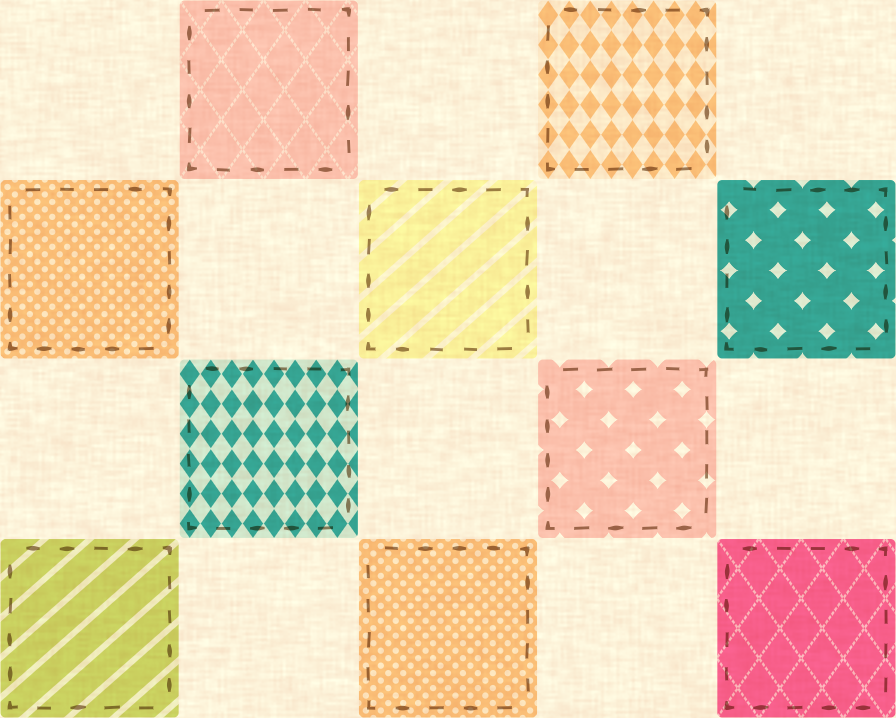
A WebGL 1 fragment shader for this pattern:

```glsl
precision highp float;
uniform vec2 u_resolution;

const vec2 GRID = vec2(5.0, 4.0);
const float CORNER = 0.03;
const float STITCH_INSET = 0.056;
const float STITCH_STEP = 0.19;
const float STITCH_HALF = 0.043;
const float STITCH_WIDTH = 0.008;
const vec2 HARLEQUIN = vec2(8.5, 6.0);
const vec2 LATTICE = vec2(4.25, 3.0);
const vec2 STAR_STEP = vec2(0.273, 0.338);
const float DOT_COUNT = 12.0;
const float STRIPE_COUNT = 4.5;

const vec3 CREAM = vec3(0.99, 0.95, 0.85);
const vec3 ORANGE = vec3(0.98, 0.74, 0.46);
const vec3 PINK = vec3(0.985, 0.75, 0.67);
const vec3 YELLOW = vec3(0.98, 0.94, 0.60);
const vec3 OLIVE = vec3(0.79, 0.81, 0.37);
const vec3 TEAL = vec3(0.21, 0.64, 0.57);
const vec3 MINT = vec3(0.82, 0.90, 0.79);
const vec3 HOT_PINK = vec3(0.97, 0.37, 0.54);
const vec3 THREAD = vec3(0.62, 0.52, 0.42);
const vec3 WEAVE_TINT = vec3(0.025, 0.09, 0.11);

float hash(vec2 p) {
  vec3 h = fract(p.xyx * 0.1031);
  h += dot(h, h.yzx + 33.33);
  return fract((h.x + h.y) * h.z);
}

float noise(vec2 p) {
  vec2 i = floor(p), f = fract(p);
  f *= f * (3.0 - 2.0 * f);
  return mix(mix(hash(i), hash(i + vec2(1, 0)), f.x),
             mix(hash(i + vec2(0, 1)), hash(i + vec2(1, 1)), f.x), f.y);
}

float fill(float d, float px) { return clamp(0.5 - d / px, 0.0, 1.0); }

// Distances to the printed motifs, in patch units
float harlequin(vec2 q) {
  vec2 a = abs(fract(q * HARLEQUIN) - 0.5);
  return (a.x + a.y - 0.48) / length(HARLEQUIN);
}

float lattice(vec2 q) {
  vec2 p = q * LATTICE;
  vec2 diagonals = vec2(p.x + p.y, p.x - p.y);
  vec2 line = abs(fract(diagonals + 0.5) - 0.5) / length(LATTICE);
  vec2 dash = (abs(fract(diagonals.yx * 7.0) - 0.5) - 0.34) / 36.0;
  vec2 d = max(line - 0.0065, dash);
  return min(d.x, d.y);
}

float dots(vec2 q) {
  vec2 p = q * DOT_COUNT;
  float d = min(length(fract(p) - 0.5), length(fract(p + 0.5) - 0.5));
  return (d - 0.21) / DOT_COUNT;
}

float stripes(vec2 q) {
  float s = (q.y - 0.88 * q.x) * STRIPE_COUNT;
  return (abs(fract(s) - 0.5) - 0.1) / (STRIPE_COUNT * 1.33);
}

float star(vec2 p) {
  vec2 a = abs((fract(p + 0.5) - 0.5) * STAR_STEP);
  return (a.x + a.y + 2.5 * sqrt(a.x * a.y) * 0.12 - 0.05) * 0.72;
}

float stars(vec2 q, float shift) {
  vec2 p = vec2(q.x - shift, 1.0 - q.y) / STAR_STEP;
  return min(star(p), star(p + 0.5));
}

// One row of hand-sewn dashes, some knotted in the middle
float stitchRow(vec2 q, float seed) {
  float along = q.x - STITCH_INSET;
  float n = clamp(floor(along / STITCH_STEP + 0.5), 0.0, 4.0);
  float r = hash(vec2(n, seed));
  float x = along - n * STITCH_STEP;
  float y = q.y - STITCH_INSET + (r - 0.5) * 0.006 + x * (r - 0.5) * 0.12;
  float knot = 0.004 + 0.009 * exp(-900.0 * x * x);
  float width = mix(STITCH_WIDTH, knot, step(0.5, hash(vec2(seed, n + 7.0))));
  float d = max(abs(y) - width, abs(x) - STITCH_HALF + 0.008 * r);
  return n < 0.5 ? max(d, -x - STITCH_WIDTH) : d;
}

float stitches(vec2 q, float seed) {
  vec2 o = 1.0 - q;
  return min(min(stitchRow(q, seed), stitchRow(q.yx, seed + 11.0)),
             min(stitchRow(o, seed + 23.0), stitchRow(o.yx, seed + 37.0)));
}

// Uneven threads in both directions with soft blotches
float weave(vec2 p) {
  float weft = noise(p * vec2(13.0, 62.0));
  float warp = noise(p * vec2(58.0, 11.0) + 40.0);
  float slub = noise(p * vec2(5.0, 24.0) + 80.0);
  return 0.4 * weft + 0.3 * warp + 0.2 * slub + 0.1 * noise(p * 75.0);
}

void main() {
  vec2 p = gl_FragCoord.xy / u_resolution * GRID;
  vec2 cell = floor(p), q = fract(p);
  float px = GRID.x / u_resolution.x;
  float row = GRID.y - 1.0 - cell.y;
  float id = floor((row * GRID.x + cell.x) * 0.5);
  vec3 color = CREAM;

  if (mod(row + cell.x, 2.0) > 0.5) {
    // Choose the print and its two colours
    vec3 base = ORANGE, mark = mix(ORANGE, CREAM, 0.7);
    float d = dots(q);
    if (id == 0.0 || id == 9.0) {
      base = id == 0.0 ? PINK : HOT_PINK;
      mark = mix(base, CREAM, 0.6);
      d = lattice(q);
    } else if (id == 1.0 || id == 5.0) {
      base = id == 1.0 ? mix(CREAM, ORANGE, 0.2) : MINT;
      mark = id == 1.0 ? ORANGE : TEAL;
      d = harlequin(q);
    } else if (id == 3.0 || id == 7.0) {
      base = id == 3.0 ? YELLOW : OLIVE;
      mark = mix(base, CREAM, 0.75);
      d = stripes(q);
    } else if (id == 4.0 || id == 6.0) {
      base = id == 4.0 ? TEAL : PINK;
      mark = id == 4.0 ? mix(MINT, CREAM, 0.3) : CREAM;
      d = stars(q, id == 4.0 ? 0.205 : 0.124);
    }
    vec3 patchColor = mix(base, mark, fill(d, px));
    patchColor *= mix(vec3(1.0), THREAD, fill(stitches(q, id * 5.0), px));
    vec2 edge = abs(q - 0.5) - 0.5 + CORNER;
    float outline = length(max(edge, 0.0)) - CORNER;
    color = mix(color, patchColor, fill(outline + 0.003, px));
  }

  color *= 1.0 + WEAVE_TINT * (weave(p) - 0.5) * 1.6;
  gl_FragColor = vec4(color, 1.0);
}
```
